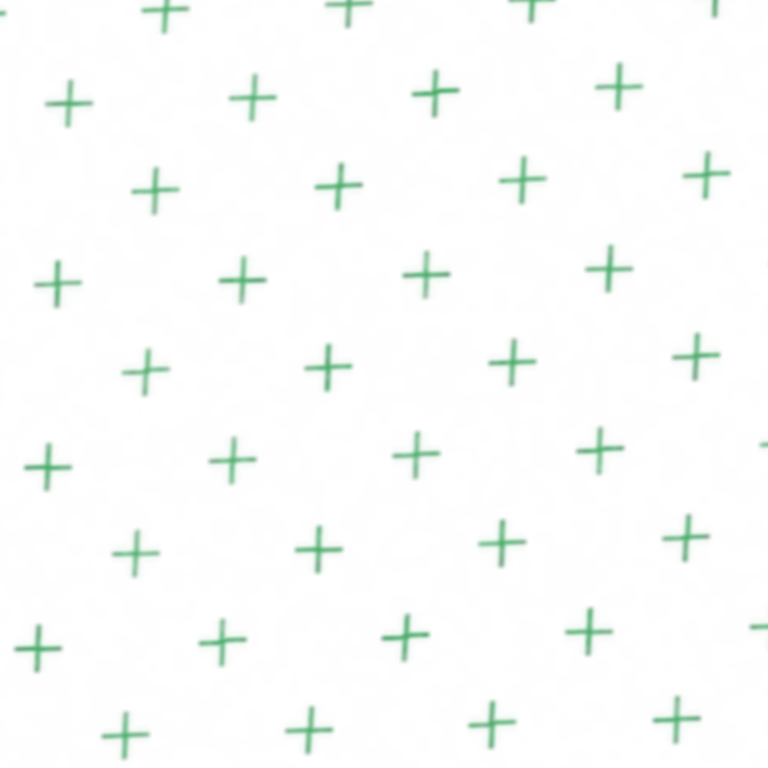
This pattern is drawn by a three.js fragment shader. Its source:

```glsl
// Small soft green plus signs on white, staggered on a slightly rotated lattice.
// Each point finds its nearest lattice node and draws two blurred strokes there;
// hashes and value noise vary the ink, tint, tilt and position of every plus.
varying vec2 vUv;

// Lattice steps: up-right and down-right to the neighbouring plus signs
const vec2 STEP_UP = vec2(0.1261, 0.1216);
const vec2 STEP_DOWN = vec2(0.1131, -0.1146);

float hash(vec2 p) {
  vec3 q = fract(vec3(p.xyx) * 0.1031);
  q += dot(q, q.yzx + 33.33);
  return fract((q.x + q.y) * q.z);
}

float noise(vec2 p) {
  vec2 i = floor(p), f = fract(p);
  f = f * f * (3.0 - 2.0 * f);
  return mix(mix(hash(i), hash(i + vec2(1.0, 0.0)), f.x),
             mix(hash(i + vec2(0.0, 1.0)), hash(i + 1.0), f.x), f.y);
}

float cross2(vec2 a, vec2 b) {
  return a.x * b.y - a.y * b.x;
}

// Blurred stroke: Gaussian across its width, soft at both ends
float stroke(float along, float across, float width) {
  float d = across / width;
  return exp(-d * d) * (1.0 - smoothstep(0.026, 0.036, abs(along)));
}

void main() {
  // Nearest lattice node and offset from it
  vec2 p = vUv - vec2(0.4154, 0.2852);
  vec2 node = floor(vec2(cross2(p, STEP_DOWN), cross2(STEP_UP, p))
                    / cross2(STEP_UP, STEP_DOWN) + 0.5);
  vec2 q = p - node.x * STEP_UP - node.y * STEP_DOWN;

  // Variation from plus to plus
  vec2 seed = node + 50.0;
  float r1 = hash(seed), r2 = hash(seed + 17.0);
  float r3 = hash(seed + 41.0), r4 = hash(seed + 73.0);
  q += (vec2(r1, r2) - 0.5) * 0.002;

  // Strokes lean a little, with a small step where they meet
  float across = q.y - 0.03 * q.x - (r3 - 0.3) * 0.005 * smoothstep(-0.008, 0.008, q.x);
  float side = q.x - 0.05 * q.y - (r4 - 0.5) * 0.004 * smoothstep(-0.008, 0.008, q.y);
  float mottle = noise(vUv * 110.0 + 9.0);
  float bar = stroke(q.x, across, 0.0041) * (0.64 + 0.16 * r2 + 0.16 * (mottle - 0.5));
  float post = stroke(q.y, side, 0.0046) * (0.60 + 0.18 * r1 - 0.16 * (mottle - 0.5));
  float ink = 1.0 - (1.0 - bar) * (1.0 - post);

  // Pale fringe around the strokes
  float fringe = max(stroke(q.x, across, 0.009), stroke(q.y, side, 0.009));
  ink = max(ink, 0.09 * fringe);

  // Greener at the centre and in patches, greyer at the tips
  float green = 1.25 - length(q) / 0.034 + 1.1 * (noise(vUv * 75.0 + 31.0) - 0.4);
  vec3 tint = mix(vec3(0.42, 0.58, 0.48), vec3(0.27, 0.66, 0.40), clamp(green, 0.0, 1.0));

  // White ground with the faintest mottling
  vec3 ground = vec3(1.0) - vec3(0.008, 0.004, 0.008) * noise(vUv * 60.0);
  gl_FragColor = vec4(mix(ground, tint, ink), 1.0);
}
```
